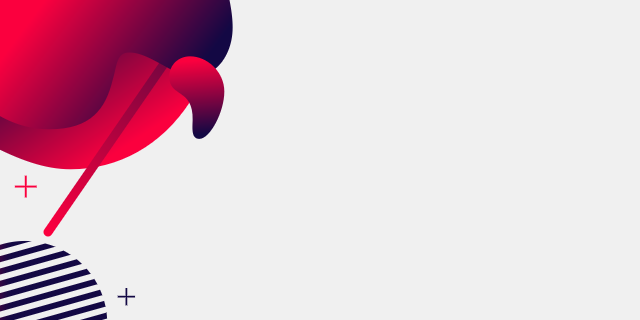
Reproduce this background procedurally as a Shadertoy shader.

```glsl
// Flat poster background: gradient blobs, a drop, a rod, a striped disc and plus signs
// on pale grey. Outlines are cubic curves flattened into segments, which give a signed
// distance for smooth edges. Lengths are percent of the canvas height.

const vec3 PAPER  = vec3(0.941);
const vec3 RED    = vec3(0.985, 0.0, 0.245);
const vec3 MAROON = vec3(0.46, 0.02, 0.25);
const vec3 NAVY   = vec3(0.075, 0.03, 0.265);

const int   CURVE_STEPS = 16;
const vec2  ROD_START = vec2(15.0, 27.5);
const vec2  ROD_END = vec2(52.1, 81.3);
const float ROD_RADIUS = 1.4;
const vec2  DISC_CENTER = vec2(7.8, -1.0);
const float DISC_RADIUS = 25.7;
const vec2  STRIPE_NORMAL = vec2(-0.27, 0.963);
const float STRIPE_PITCH = 3.71;
const float STRIPE_PHASE = 18.3;
const float STRIPE_HALF = 0.92;

// Outline being traced: pen position, squared distance and inside/outside sign
struct Path { vec2 pen; float dist2; float side; };

Path moveTo(vec2 start) { return Path(start, 1e9, 1.0); }

void lineTo(inout Path path, vec2 p, vec2 end) {
    vec2 edge = end - path.pen, rel = p - path.pen;
    vec2 gap = rel - edge * clamp(dot(rel, edge) / max(dot(edge, edge), 1e-6), 0.0, 1.0);
    path.dist2 = min(path.dist2, dot(gap, gap));
    // Flip the side each time a ray to the right crosses the edge
    if ((path.pen.y > p.y) != (end.y > p.y) && rel.x < edge.x * rel.y / edge.y)
        path.side = -path.side;
    path.pen = end;
}

void curveTo(inout Path path, vec2 p, vec2 b, vec2 c, vec2 d) {
    vec2 a = path.pen;
    for (int i = 1; i <= CURVE_STEPS; i++) {
        float t = float(i) / float(CURVE_STEPS), s = 1.0 - t;
        lineTo(path, p, s*s*s*a + 3.0*s*s*t*b + 3.0*s*t*t*c + t*t*t*d);
    }
}

float signedDistance(Path path) { return path.side * sqrt(path.dist2); }

float lowerBlob(vec2 p) {
    Path path = moveTo(vec2(-4.0, 55.2));
    curveTo(path, p, vec2(6.0, 50.0), vec2(14.0, 47.1), vec2(22.1, 47.1));
    curveTo(path, p, vec2(37.0, 47.1), vec2(50.5, 54.5), vec2(59.4, 68.2));
    lineTo(path, p, vec2(62.0, 74.0));
    lineTo(path, p, vec2(60.0, 85.0));
    lineTo(path, p, vec2(-4.0, 85.0));
    lineTo(path, p, vec2(-4.0, 55.2));
    return signedDistance(path);
}

float upperBlob(vec2 p) {
    Path path = moveTo(vec2(70.3, 106.0));
    curveTo(path, p, vec2(71.6, 101.0), vec2(72.7, 96.0), vec2(72.7, 91.4));
    curveTo(path, p, vec2(72.7, 86.0), vec2(70.6, 81.2), vec2(67.2, 78.4));
    curveTo(path, p, vec2(63.5, 75.2), vec2(58.5, 75.5), vec2(53.2, 78.4));
    curveTo(path, p, vec2(48.0, 81.2), vec2(44.2, 83.6), vec2(40.4, 83.6));
    curveTo(path, p, vec2(36.4, 83.6), vec2(36.6, 79.8), vec2(35.2, 75.0));
    curveTo(path, p, vec2(33.0, 66.0), vec2(28.5, 59.6), vec2(15.4, 59.6));
    curveTo(path, p, vec2(9.5, 59.6), vec2(4.0, 61.3), vec2(-1.0, 64.3));
    lineTo(path, p, vec2(-4.0, 66.0));
    lineTo(path, p, vec2(-4.0, 106.0));
    lineTo(path, p, vec2(70.3, 106.0));
    return signedDistance(path);
}

float drop(vec2 p) {
    Path path = moveTo(vec2(59.4, 82.4));
    curveTo(path, p, vec2(64.8, 82.4), vec2(70.1, 77.5), vec2(70.1, 71.4));
    curveTo(path, p, vec2(70.1, 65.0), vec2(65.6, 56.6), vec2(62.3, 56.6));
    curveTo(path, p, vec2(59.8, 56.6), vec2(60.1, 59.6), vec2(60.2, 62.5));
    curveTo(path, p, vec2(60.4, 72.5), vec2(52.9, 69.5), vec2(52.9, 76.0));
    curveTo(path, p, vec2(52.9, 79.8), vec2(55.8, 82.4), vec2(59.4, 82.4));
    return signedDistance(path);
}

float stripedDisc(vec2 p) {
    float across = dot(p, STRIPE_NORMAL) - STRIPE_PHASE + 0.5 * STRIPE_PITCH;
    float stripe = abs(mod(across, STRIPE_PITCH) - 0.5 * STRIPE_PITCH) - STRIPE_HALF;
    return max(stripe, length(p - DISC_CENTER) - DISC_RADIUS);
}

float plusSign(vec2 p, float arm, float halfWidth) {
    p = abs(p);
    return max(min(p.x, p.y) - halfWidth, max(p.x, p.y) - arm);
}

// Position along a gradient axis, 0 at start and 1 at end
float ramp(vec2 p, vec2 start, vec2 end) {
    vec2 axis = end - start;
    return clamp(dot(p - start, axis) / dot(axis, axis), 0.0, 1.0);
}

void mainImage(out vec4 fragColor, in vec2 fragCoord) {
    float pixel = 100.0 / iResolution.y;
    vec2 p = fragCoord * pixel;
    vec3 color = PAPER;
    #define PAINT(dist, ink) color = mix(color, ink, clamp(0.5 - (dist) / pixel, 0.0, 1.0))

    // Small ornaments
    PAINT(stripedDisc(p), mix(MAROON, NAVY, smoothstep(-6.0, 4.0, p.x)));
    PAINT(plusSign(p - vec2(8.05, 41.7), 3.4, 0.3), RED);
    PAINT(plusSign(p - vec2(39.5, 7.3), 2.7, 0.27), NAVY);

    // Large shapes, back to front
    PAINT(lowerBlob(p), mix(MAROON, RED, ramp(p, vec2(14.0, 72.0), vec2(30.0, 54.0 - 14.0 + 8.0))));
    float rodPos = ramp(p, ROD_START, ROD_END);
    PAINT(length(p - mix(ROD_START, ROD_END, rodPos)) - ROD_RADIUS, mix(RED, MAROON, rodPos));
    PAINT(upperBlob(p), mix(RED, NAVY, ramp(p, vec2(9.0, 93.2), vec2(50.0, 62.5))));
    PAINT(drop(p), mix(RED, NAVY, ramp(p, vec2(60.0, 81.0), vec2(62.0, 58.0))));

    fragColor = vec4(color, 1.0);
}
```
